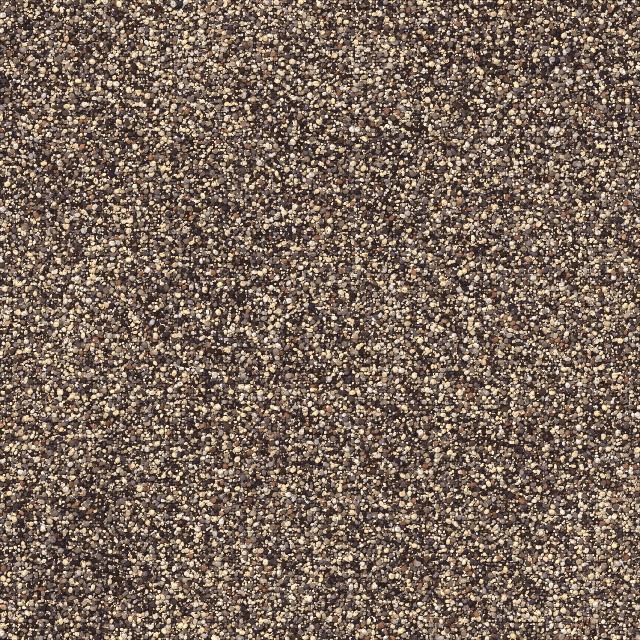
Write a WebGL 1 fragment shader that draws this texture.

```glsl
precision highp float;
// Coarse mixed sand: tan, grey, rust and dark plum grains packed in overlapping layers.
uniform vec2 u_resolution;

float hash(vec2 p) {
  return fract(sin(dot(p, vec2(127.1, 311.7))) * 43758.5453);
}

float noise(vec2 p) {
  vec2 i = floor(p), f = fract(p);
  f = f * f * (3.0 - 2.0 * f);
  return mix(mix(hash(i), hash(i + vec2(1.0, 0.0)), f.x),
             mix(hash(i + vec2(0.0, 1.0)), hash(i + 1.0), f.x), f.y);
}

// Mineral colour from dark to light, with a separate hue choice.
vec3 grainColor(float tone, float hue) {
  vec3 dark = mix(vec3(0.18, 0.13, 0.10), vec3(0.20, 0.16, 0.20), hue);
  vec3 middle = mix(vec3(0.53, 0.44, 0.35), vec3(0.48, 0.42, 0.43), hue);
  vec3 rust = vec3(0.60, 0.40, 0.30);
  vec3 light = mix(vec3(0.92, 0.80, 0.62), vec3(0.86, 0.82, 0.79), hue * hue);
  middle = mix(middle, rust, step(hue, 0.16));
  vec3 color = mix(dark, middle, smoothstep(0.02, 0.45, tone));
  return mix(color, light, smoothstep(0.42, 0.82, tone));
}

// Rounded, irregular hexagon: 1.0 lies on its outline.
float grainShape(vec2 p, float radius, float angle, vec2 rnd) {
  float c = cos(angle), s = sin(angle);
  vec2 q = vec2(c * p.x + s * p.y, c * p.y - s * p.x);
  q.y *= 1.0 + 0.55 * rnd.x;
  float facets = max(abs(q.x), abs(0.5 * q.x + 0.87 * q.y) * (0.85 + 0.35 * rnd.y));
  facets = max(facets, abs(0.5 * q.x - 0.87 * q.y) * (1.2 - 0.35 * rnd.y));
  return mix(length(q), facets, 0.65) / radius;
}

// Lays one layer of scattered grains over the colour below.
vec3 addGrains(vec3 color, vec2 uv, float scale, float cover, float toneShift, float seed) {
  vec2 p = uv * scale;
  vec2 cell = floor(p);
  float pixel = scale / u_resolution.y;
  for (int y = -1; y <= 1; y++) {
    for (int x = -1; x <= 1; x++) {
      vec2 id = cell + vec2(float(x), float(y));
      vec2 key = id + seed;
      if (hash(key + 3.7) > cover) continue;
      vec2 rnd = vec2(hash(key + 11.3), hash(key + 27.9));
      vec2 jitter = vec2(hash(key + 41.1), hash(key + 58.6));
      vec2 offset = p - id - 0.15 - 0.7 * jitter;
      float radius = mix(0.36, 0.60, hash(key + 73.2));
      float angle = 6.283 * hash(key + 89.4);
      float d = grainShape(offset, radius, angle, rnd);
      float shadowD = grainShape(offset + vec2(-0.10, 0.14), radius, angle, rnd);
      float soft = 0.55 * pixel / radius;

      // Cast shadow, then a facet lit from the upper left.
      color *= 1.0 - 0.42 * (1.0 - smoothstep(0.75, 1.2, shadowD));
      float tone = hash(key + 97.8) + toneShift;
      vec3 grain = grainColor(tone, hash(key + 113.5));
      grain *= 1.03 + 0.16 * dot(offset, vec2(-0.6, 0.8)) / radius;
      grain *= 1.0 - 0.22 * smoothstep(0.65, 1.0, d);
      color = mix(color, grain, 1.0 - smoothstep(1.0 - soft, 1.0 + soft, d));
    }
  }
  return color;
}

void main() {
  vec2 uv = gl_FragCoord.xy / u_resolution.y;

  // Broad patches where lighter or darker grains gather.
  float patches = 0.6 * noise(uv * 5.0 + 8.3) + 0.4 * noise(uv * 13.0 + 2.1) - 0.5;
  float shift = 0.26 * patches;

  vec3 color = vec3(0.20, 0.15, 0.14);
  color = addGrains(color, uv, 215.0, 0.95, shift - 0.04, 17.0);
  color = addGrains(color, uv, 155.0, 0.62, shift, 331.0);
  color = addGrains(color, uv, 112.0, 0.42, shift + 0.06, 719.0);

  // Rough mineral surface and a few tiny bright chips.
  float rough = noise(uv * 430.0) - 0.5;
  color *= 1.03 + 0.38 * rough;
  color = addGrains(color, uv, 290.0, 0.07, 0.45, 953.0);

  gl_FragColor = vec4(clamp(color, 0.0, 1.0), 1.0);
}
```
